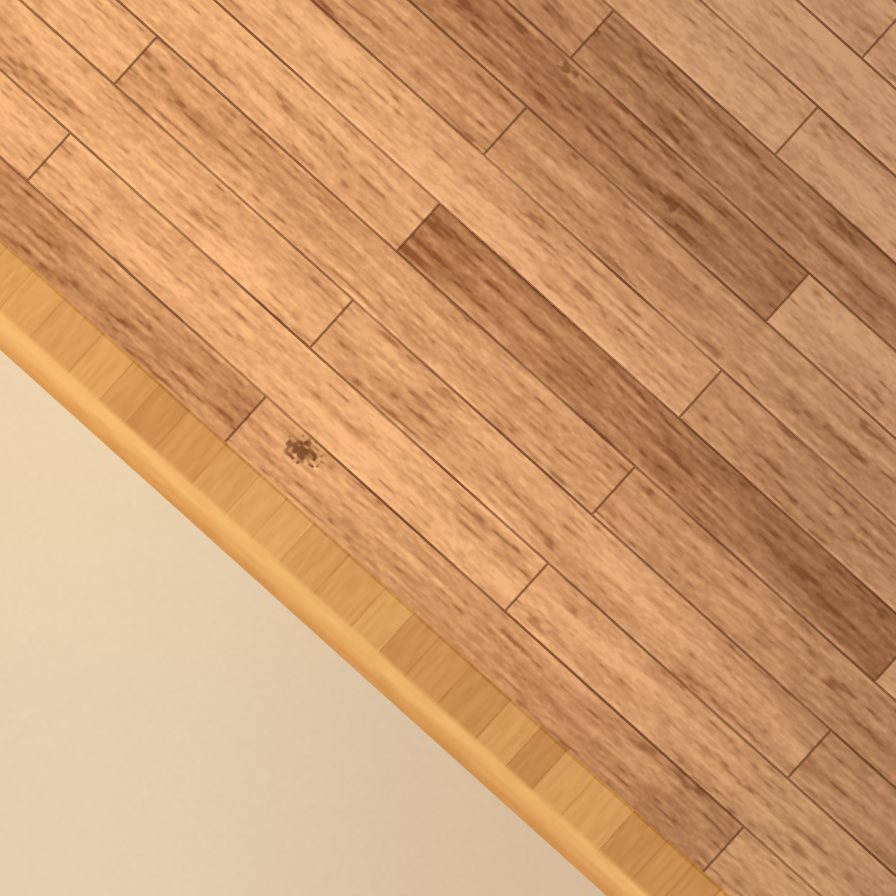
Give the GLSL for this texture, as a WebGL 1 fragment shader.

```glsl
precision highp float;
uniform vec2 u_resolution;

const float PLANK_WIDTH = 0.0725;
const float PLANK_LENGTH = 0.7174;
const float WALL_EDGE = -0.290;
const float NOSE_EDGE = -0.258;
const float TRIM_EDGE = -0.198;

float hash(vec2 p) {
  vec3 q = fract(vec3(p.xyx) * 0.1031);
  q += dot(q, q.yzx + 33.33);
  return fract((q.x + q.y) * q.z);
}

float noise(vec2 p) {
  vec2 i = floor(p), f = fract(p);
  f = f * f * (3.0 - 2.0 * f);
  return mix(mix(hash(i), hash(i + vec2(1.0, 0.0)), f.x),
             mix(hash(i + vec2(0.0, 1.0)), hash(i + 1.0), f.x), f.y);
}

float edge(float d, float pixel) {
  return smoothstep(-pixel, pixel, d);
}

float line(float d, float halfWidth, float pixel) {
  return 1.0 - smoothstep(halfWidth - 0.5 * pixel, halfWidth + pixel, abs(d));
}

float pick(vec2 id, float row, float column, float amount) {
  return amount * (1.0 - step(0.5, length(id - vec2(row, column))));
}

// Stain depth of each board
float boardStain(vec2 id) {
  float s = 0.14 * hash(id + 17.0);
  s += pick(id, 1.0, 0.0, 0.85) + pick(id, 0.0, 0.0, 0.32);
  s += pick(id, -3.0, -1.0, 0.55) + pick(id, -3.0, 0.0, 0.3);
  s += pick(id, 3.0, -1.0, 0.45) + pick(id, 3.0, 0.0, 0.3);
  s += pick(id, 4.0, 0.0, 0.7) + pick(id, 5.0, 0.0, 0.7);
  s += pick(id, 5.0, -1.0, 0.5) + pick(id, 2.0, 1.0, 0.4);
  s += pick(id, 0.0, 1.0, 0.35) + pick(id, -1.0, 0.0, 0.12);
  return s + pick(id, -1.0, 1.0, 0.5);
}

// Irregular dark mark, stretched along the grain
float knot(vec2 g, vec2 center, vec2 size) {
  vec2 d = (g - center) / size;
  float ragged = 0.9 * noise(g * 260.0) - 0.45;
  return 1.0 - smoothstep(0.35, 1.0, length(d) + ragged);
}

vec3 floorColor(vec2 g, vec2 uv, float pixel) {
  float across = (g.y - 0.015) / PLANK_WIDTH;
  float row = floor(across);
  float start = 0.1576 + 0.359 * mod(row, 2.0) - 0.117 * step(5.5, row);
  float along = (g.x - start) / PLANK_LENGTH;
  vec2 id = vec2(row, floor(along));
  float stain = boardStain(id);

  // Grain: broad figure, long streaks and short pores
  vec2 p = g + 7.0 * vec2(hash(id + 5.0), hash(id + 9.0)) + 10.0;
  p.y += 0.012 * noise(p * vec2(5.0, 9.0));
  float figure = noise(p * vec2(6.0, 55.0));
  float streak = noise(p * vec2(14.0, 210.0));
  float pores = noise(p * vec2(75.0, 330.0));
  float speckle = noise(p * vec2(190.0, 300.0));
  float depth = 0.75 * stain + 0.35 * (figure - 0.5);
  depth += (0.35 + 0.35 * stain) * (streak - 0.45);
  depth += 0.36 * (pores - 0.5) + 0.22 * (speckle - 0.5);
  depth += 0.3 * smoothstep(0.68, 0.9, streak * 0.6 + pores * 0.4);
  vec3 color = mix(vec3(0.93, 0.69, 0.48), vec3(0.65, 0.42, 0.26), clamp(depth, -0.15, 1.25));

  // Light falls off toward the upper right
  float shade = smoothstep(0.3, 1.15, uv.x + 0.3 * (uv.y - 0.5));
  color *= mix(vec3(1.01, 1.0, 0.98), vec3(0.82, 0.82, 0.86), shade);
  color *= 1.0 - 0.08 * smoothstep(0.35, 0.0, uv.y);

  // Board seams and butt joints
  float seamDistance = (fract(across + 0.5) - 0.5) * PLANK_WIDTH;
  float jointDistance = (fract(along + 0.5) - 0.5) * PLANK_LENGTH;
  float seam = line(seamDistance, 0.0011, pixel) * (0.3 + 0.5 * noise(g * vec2(11.0, 30.0) + 20.0));
  float joint = line(jointDistance, 0.0011, pixel) * 0.6;
  color = mix(color, vec3(0.36, 0.20, 0.11), max(seam, joint));
  color += 0.035 * line(seamDistance - 0.003, 0.0012, pixel);

  // Knots and flecks
  float marks = 0.75 * knot(g, vec2(0.589, -0.149), vec2(0.023, 0.016));
  marks += 0.5 * knot(g, vec2(0.523, 0.366), vec2(0.018, 0.006));
  marks += 0.5 * knot(g, vec2(0.709, 0.332), vec2(0.016, 0.008));
  return mix(color, vec3(0.40, 0.22, 0.11), marks);
}

vec3 trimColor(vec2 g, float pixel) {
  // Short blocks on the flat, a rounded nose below
  float block = g.x / 0.047 + 0.15 * sin(g.x * 31.0);
  float tone = hash(vec2(floor(block), 3.0));
  float fiber = noise(g * vec2(260.0, 45.0) + 40.0) - 0.5;
  vec3 flat_ = mix(vec3(0.80, 0.55, 0.31), vec3(0.89, 0.65, 0.38), tone) + 0.05 * fiber;
  flat_ -= 0.05 * line((fract(block + 0.5) - 0.5) * 0.047, 0.0008, pixel);
  float t = clamp((g.y - WALL_EDGE) / (NOSE_EDGE - WALL_EDGE), 0.0, 1.0);
  vec3 nose = mix(vec3(0.85, 0.59, 0.32), vec3(0.95, 0.72, 0.43), smoothstep(0.0, 0.75, t));
  nose += 0.04 * (noise(g * vec2(35.0, 240.0) + 60.0) - 0.5);
  vec3 color = mix(nose, flat_, edge(g.y - NOSE_EDGE, 0.003 + pixel));
  color -= 0.08 * line(g.y - TRIM_EDGE, 0.003, pixel);
  return color * (1.02 - 0.06 * smoothstep(0.2, 1.1, g.x));
}

vec3 wallColor(vec2 uv) {
  vec3 color = mix(vec3(0.90, 0.81, 0.70), vec3(0.93, 0.83, 0.68), smoothstep(0.1, 0.6, uv.y));
  color = mix(color, vec3(0.84, 0.73, 0.61), smoothstep(0.05, 0.7, uv.x));
  return color + 0.008 * (noise(uv * 180.0) - 0.5);
}

void main() {
  vec2 uv = gl_FragCoord.xy / u_resolution;
  float pixel = 1.0 / min(u_resolution.x, u_resolution.y);
  vec2 down = vec2(uv.x, 1.0 - uv.y);
  // Board axes: x along the grain, y across it
  vec2 g = vec2(dot(down, vec2(0.743, 0.669)), dot(down, vec2(0.669, -0.743)));
  vec3 color = mix(trimColor(g, pixel), floorColor(g, uv, pixel), edge(g.y - TRIM_EDGE, pixel));
  color = mix(wallColor(uv), color, edge(g.y - WALL_EDGE, pixel));
  gl_FragColor = vec4(clamp(color, 0.0, 1.0), 1.0);
}
```
